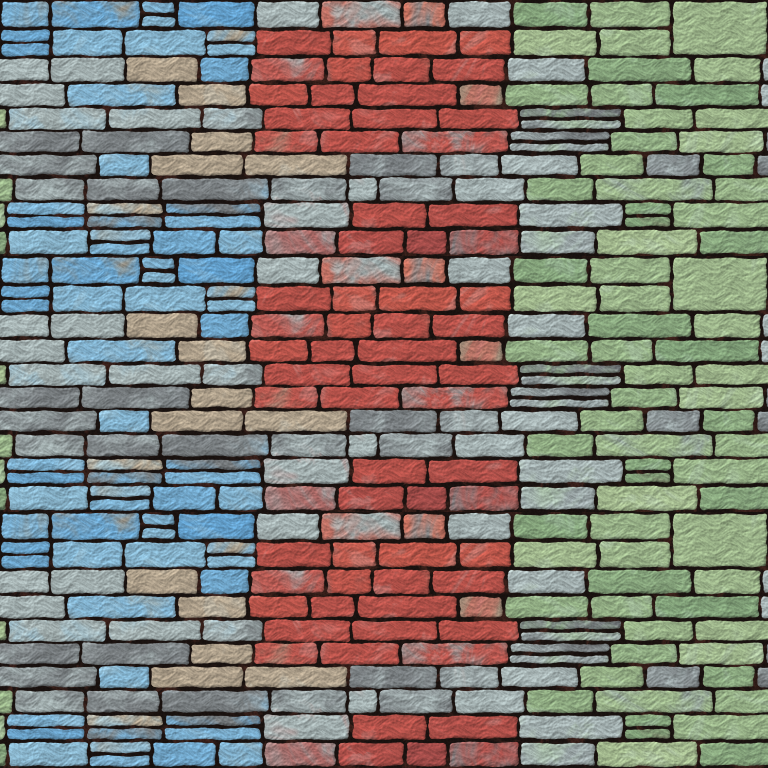
Write a WebGL 1 fragment shader that draws this texture.

```glsl
precision highp float;
// Painted ledgestone wall: blue, red and green thirds side by side; one course pattern stacked three times.
// Jittered joints cut each course into rounded stones, which get a paint or bare stone colour;
// cellular noise carves their faces, layered sines stain them and fray the paint.
uniform vec2 u_resolution;

const float TILES = 3.0;         // vertical repeats
const float ROWS = 10.0;         // courses per repeat
const float THIRDS = 3.0;        // colour zones across
const float JOINT_JITTER = 0.62;
const float ROW_SHIFT = 0.14;
const float SPLIT_CHANCE = 0.07; // stones halved into two thin ones
const float BLOCK_LEFT = 0.625;  // start of the two-course block in the green third
const float GAP_MIN = 0.0011;
const float GAP_MAX = 0.0029;
const float SEAM_GAP = 0.0006;
const float CORNER = 0.0042;
const float BEVEL = 0.0045;
const vec2 LIGHT_STEP = vec2(0.0010, 0.0016);

const vec3 MORTAR = vec3(0.10, 0.07, 0.06);
const vec3 CLAY = vec3(0.30, 0.16, 0.13);
const vec3 PALE = vec3(0.62, 0.67, 0.67);
const vec3 GREY = vec3(0.47, 0.49, 0.50);
const vec3 BUFF = vec3(0.68, 0.60, 0.50);
const vec3 BLUE = vec3(0.36, 0.59, 0.76);
const vec3 SKY = vec3(0.54, 0.70, 0.78);
const vec3 RED = vec3(0.68, 0.31, 0.28);
const vec3 ORANGE = vec3(0.78, 0.38, 0.29);
const vec3 WINE = vec3(0.56, 0.27, 0.27);
const vec3 GREEN = vec3(0.49, 0.61, 0.46);
const vec3 LIME = vec3(0.62, 0.70, 0.54);

float hash(vec2 p) { return fract(sin(dot(p, vec2(127.1, 311.7))) * 43758.5); }

// Distance to the nearest scattered point
float cells(vec2 p) {
  vec2 base = floor(p);
  float nearest = 1.5;
  for (int j = -1; j <= 1; j++)
    for (int i = -1; i <= 1; i++) {
      vec2 c = base + vec2(float(i), float(j));
      nearest = min(nearest, length(c + vec2(hash(c), hash(c + 57.3)) - p));
    }
  return nearest;
}

float layeredSines(vec2 p) {
  float sum = 0.0, amp = 0.6;
  for (int i = 0; i < 5; i++) {
    p = mat2(0.8, 0.6, -0.6, 0.8) * p * 1.75 + sin(p.yx) + 1.3;
    sum += amp * sin(p.x) * cos(p.y);
    amp *= 0.68;
  }
  return sum;
}

float relief(vec2 p) {
  vec2 q = p + 0.004 * sin(p.yx * vec2(230.0, 140.0));
  return 0.65 * cells(q * vec2(48.0, 95.0)) + 0.35 * cells(q * vec2(150.0, 210.0));
}

// Course edges swell and narrow along one repeat; both ends stay put
float rowEdge(float k) { return k + 0.17 * sin(0.6283 * k) + 0.09 * sin(0.31416 * k); }

float joint(float k, float count, float seed) {
  return k + JOINT_JITTER * (hash(vec2(k, seed)) - 0.5) * step(0.5, k) * step(k, count - 0.5);
}

void main() {
  vec2 uv = gl_FragCoord.xy / u_resolution;
  float pixel = 1.0 / min(u_resolution.x, u_resolution.y);
  vec2 p = vec2(uv.x, fract((1.0 - uv.y) * TILES) / TILES); // y runs down

  // Course
  float y = p.y * TILES * ROWS;
  float row = floor(y + 0.5);
  row += step(rowEdge(row), y) - 1.0;
  float shift = row < 1.5 ? 0.0 : ROW_SHIFT * (hash(vec2(row, 4.7)) - 0.5);

  // Stone within the course
  float u = p.x * THIRDS - shift;
  float third = floor(u), zone = mod(third, THIRDS);
  float seed = row * THIRDS + zone + 11.0;
  bool byBlock = row < 1.5 && zone > 1.5;
  float count = byBlock ? 2.0 : 3.0 + step(0.58, hash(vec2(seed, 8.1)));
  float span = byBlock ? BLOCK_LEFT : 1.0;
  float f = fract(u) / span * count;
  float k = floor(f + 0.5);
  k += step(joint(k, count, seed), f) - 1.0;
  vec2 lo = vec2(joint(k, count, seed), rowEdge(row));
  vec2 hi = vec2(joint(k + 1.0, count, seed), rowEdge(row + 1.0));
  float middle = 0.5 * (lo.y + hi.y);
  if (f > count) {
    row = 0.0; k = 5.0; seed = 3.0;
    lo = vec2(count, 0.0);
    hi = vec2(count / span, rowEdge(2.0));
  } else if (hash(vec2(seed, k + 31.0)) < SPLIT_CHANCE) {
    if (y < middle) hi.y = middle; else { lo.y = middle; k += 0.37; }
  }
  lo = vec2((third + shift + lo.x * span / count) / THIRDS, lo.y / (TILES * ROWS));
  hi = vec2((third + shift + hi.x * span / count) / THIRDS, hi.y / (TILES * ROWS));

  // Rough rounded outline
  vec2 id = vec2(k, seed), centre = 0.5 * (lo + hi);
  float chance = hash(id + 2.3), tone = hash(id + 9.1), stain = layeredSines(p * 24.0 + tone * 40.0);
  vec2 gap = mix(vec2(GAP_MIN), vec2(GAP_MAX), vec2(hash(id + 5.7), hash(id + 6.9)));
  gap.y += SEAM_GAP * (step(row, 0.5) + step(8.5, row));
  vec2 size = 0.5 * (hi - lo) - gap;
  float height = relief(p);
  vec2 local = p - centre + 0.0007 * sin(p.yx * vec2(260.0, 110.0) + tone * 30.0);
  vec2 q = abs(local) - size + CORNER;
  float d = length(max(q, 0.0)) + min(max(q.x, q.y), 0.0) - CORNER + 0.002 * (height - 0.4);

  // Paint cover over bare stone
  float t = centre.y * TILES, across = centre.x * THIRDS - third;
  float band = smoothstep(0.06, 0.14, abs(t - 0.7));
  float cover = zone < 0.5 ? 0.05 + 0.8 * (0.5 + 0.5 * cos(6.2832 * (t - 0.02)))
    : zone < 1.5 ? band * (1.2 - abs(across - 0.55)) * (row < 0.5 ? 0.55 : 1.0)
    : mix(0.5, 0.95, band) * (0.65 + 0.4 * across) + (byBlock ? 1.0 : 0.0);
  vec3 paint = zone < 0.5 ? mix(BLUE, SKY, tone)
    : zone < 1.5 ? mix(mix(ORANGE, RED, smoothstep(0.05, 0.5, t + 0.3 * tone)), WINE, smoothstep(0.75, 0.95, t) * tone)
    : mix(GREEN, LIME, tone);
  vec3 stone = mix(GREY, PALE, smoothstep(0.0, 0.6, tone + 0.2 * stain));
  stone = mix(stone, BUFF, step(0.82, hash(id + 14.2)) * 0.8);
  vec3 colour = mix(stone, paint, smoothstep(-0.14, 0.14, cover - chance + 0.14 * stain));
  colour = mix(colour, PALE, 0.22 * smoothstep(0.3, 0.9, stain));

  // Carved face and bevel, lit from the upper left
  float slope = relief(p + LIGHT_STEP) - height;
  float grain = cells(p * 290.0) - 0.45;
  float rim = smoothstep(-BEVEL, 0.0, d);
  vec2 side = local / size;
  float facing = dot(side * side * side, vec2(-0.10, -0.20));
  colour *= 1.02 + 0.75 * slope + 0.13 * grain + 0.06 * stain + rim * (facing - 0.10);

  vec3 mortar = mix(MORTAR, CLAY, 0.6 * smoothstep(0.1, 0.8, layeredSines(p * 35.0))) * (1.0 + 0.4 * grain);
  gl_FragColor = vec4(mix(mortar, colour, smoothstep(0.7 * pixel, -0.7 * pixel, d)), 1.0);
}
```
